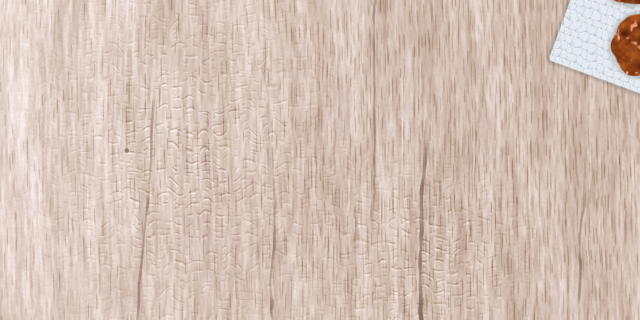
Write a WebGL 2 fragment shader that draws this texture.

```glsl
#version 300 es
precision highp float;
// Pale upright wood grain with cracks, and a dimpled napkin holding glazed food in the corner.

uniform vec2 u_resolution;
out vec4 fragColor;

const vec3 WOOD_DARK = vec3(0.77, 0.68, 0.62);
const vec3 WOOD_LIGHT = vec3(0.91, 0.85, 0.82);
const vec3 CRACK_BROWN = vec3(0.53, 0.42, 0.38);

float hash(vec2 p) {
    return fract(sin(dot(p, vec2(127.1, 311.7))) * 43758.5453);
}

float noise(vec2 p) {
    vec2 i = floor(p), f = fract(p);
    f = f * f * (3.0 - 2.0 * f);
    float low = mix(hash(i), hash(i + vec2(1, 0)), f.x);
    float high = mix(hash(i + vec2(0, 1)), hash(i + vec2(1, 1)), f.x);
    return mix(low, high, f.y);
}

float stroke(float dist, float halfWidth, float soft) {
    return 1.0 - smoothstep(halfWidth - 0.5 * soft, halfWidth + soft, dist);
}

float blob(vec2 p, vec2 centre, vec2 size) {
    vec2 d = (p - centre) / size;
    return exp(-dot(d, d));
}

// Short upright pores, one per stretched cell
float pores(vec2 p, vec2 cells, float density, float soft) {
    float column = floor(p.x * cells.x);
    vec2 g = p * cells + vec2(0.0, hash(vec2(column, 7.0)) * 9.0);
    vec2 id = floor(g), f = fract(g);
    float across = abs(f.x - 0.3 - 0.4 * hash(id + 3.1)) / cells.x;
    float reach = 0.2 + 0.3 * hash(id + 8.3);
    float taper = 1.0 - smoothstep(0.5 * reach, reach, abs(f.y - 0.5));
    return stroke(across, 0.0009, soft) * taper * step(hash(id), density);
}

// Curved cross-grain splits: dark lip with a bright edge beneath
float splits(vec2 p, vec2 cells, float soft) {
    vec2 g = p * cells;
    g.x += 0.8 * noise(p * vec2(9.0, 24.0));
    g.y += 1.3 * noise(p * vec2(24.0, 10.0)) + hash(vec2(floor(g.x), 2.0));
    vec2 id = floor(g), f = fract(g) - 0.5;
    float bow = (hash(id + 4.7) - 0.4) * 2.2 * f.x * f.x;
    float rise = (f.y + bow) / cells.y;
    float reach = 0.2 + 0.3 * hash(id + 1.9);
    float fade = 1.0 - smoothstep(0.6 * reach, reach, abs(f.x));
    float lip = stroke(abs(rise), 0.0012, soft);
    float edge = stroke(abs(rise + 0.006), 0.0015, soft);
    return (0.6 * edge - lip) * fade * step(hash(id + 6.1), 0.7);
}

// Long wandering crack from foot to head
float crack(vec2 p, vec2 foot, vec2 head, float halfWidth, float soft) {
    float h = (p.y - foot.y) / (head.y - foot.y);
    float wander = noise(vec2(p.y * 8.0, foot.x * 40.0)) - 0.5;
    wander += 0.35 * (noise(vec2(p.y * 35.0, foot.x * 60.0)) - 0.5);
    float x = mix(foot.x, head.x, h) + 0.013 * wander;
    float ends = smoothstep(0.0, 0.08, h) * (1.0 - smoothstep(0.75, 1.0, h));
    float breaks = 0.45 + 0.55 * noise(vec2(p.y * 22.0, foot.x * 90.0));
    return stroke(abs(p.x - x), halfWidth * breaks, soft) * ends * breaks;
}

vec3 wood(vec2 p, float soft) {
    vec2 q = p;
    q.x += 0.035 * noise(p * vec2(2.5, 1.6)) + 0.006 * noise(p * vec2(14.0, 7.0));

    // Broad light, bands and fibres
    float tone = 0.57 + 0.5 * exp(-3.5 * p.x) - 0.12 * smoothstep(0.6, 1.4, p.x);
    tone += 0.38 * (noise(q * vec2(13.0, 0.9)) - 0.5);
    tone += 0.45 * (noise(q * vec2(48.0, 3.0)) - 0.5);
    tone += 0.65 * (noise(q * vec2(125.0, 10.0)) - 0.5);
    tone += 0.50 * (noise(q * vec2(190.0, 36.0)) - 0.5);
    tone += 0.22 * (noise(p * 240.0) - 0.5);
    tone -= 0.3 * blob(p, vec2(1.35, 0.75), vec2(0.05, 0.4));

    // Pores and cross-grain splits
    float density = 0.25 + 0.35 * smoothstep(0.7, 1.1, p.x);
    tone -= 0.75 * pores(q, vec2(85.0, 11.0), density, soft);
    tone -= 0.60 * pores(q + 5.3, vec2(60.0, 6.0), density, soft);
    float zone = blob(p, vec2(0.58, 0.5), vec2(0.38, 0.5));
    zone += blob(p, vec2(1.32, 0.2), vec2(0.26, 0.24));
    float rough = splits(q, vec2(21.0, 29.0), soft) + 0.6 * splits(q + 3.7, vec2(33.0, 40.0), soft);
    tone += 0.85 * min(zone, 1.0) * rough;
    vec3 colour = mix(WOOD_DARK, WOOD_LIGHT, clamp(tone, -0.9, 1.5));

    // Long cracks and a small knot
    float dark = 0.65 * crack(p, vec2(0.425, -0.05), vec2(0.49, 0.78), 0.0035, soft);
    dark = max(dark, 0.75 * crack(p, vec2(1.17, 0.35), vec2(1.175, 1.2), 0.0035, soft));
    dark = max(dark, crack(p, vec2(1.312, -0.06), vec2(1.33, 0.62), 0.0065, soft));
    dark = max(dark, 0.75 * crack(p, vec2(0.845, -0.05), vec2(0.855, 0.42), 0.004, soft));
    dark = max(dark, 0.75 * crack(p, vec2(1.81, 0.04), vec2(1.825, 0.46), 0.004, soft));
    dark = max(dark, 0.8 * stroke(length(p - vec2(0.396, 0.53)), 0.006, soft));
    return mix(colour, CRACK_BROWN, dark);
}

// Embossed paper: rounded dimples in staggered rows
vec3 napkin(vec2 q) {
    vec2 g = q * 40.0 + 0.6 * vec2(noise(q * 35.0), noise(q * 35.0 + 9.0));
    g.x += 0.5 * mod(floor(g.y), 2.0);
    vec2 f = fract(g) - 0.5;
    float relief = smoothstep(0.25, 0.6, length(f)) * (0.5 + 0.9 * (f.x - f.y));
    return vec3(0.90, 0.92, 0.945) - vec3(0.11, 0.10, 0.085) * relief;
}

vec3 glaze(vec2 p) {
    float mottled = 0.6 * noise(p * 38.0) + 0.4 * noise(p * 95.0);
    vec3 colour = mix(vec3(0.30, 0.10, 0.04), vec3(0.74, 0.38, 0.14), mottled);
    return colour + 0.35 * smoothstep(0.72, 0.95, noise(p * 75.0 + 4.0));
}

void main() {
    vec2 p = gl_FragCoord.xy / u_resolution.y;
    float pixel = 1.0 / u_resolution.y;
    vec3 colour = wood(p, max(pixel, 0.003));

    // Napkin in its own tilted frame, with a soft shadow
    vec2 fromCorner = p - vec2(1.714, 0.8125);
    vec2 q = vec2(dot(fromCorner, vec2(0.939, -0.343)), dot(fromCorner, vec2(0.343, 0.939)));
    float paper = length(max(0.012 - q, 0.0)) - 0.012;
    colour *= 1.0 - 0.16 * (1.0 - smoothstep(0.0, 0.018, paper));
    colour = mix(colour, napkin(q), 1.0 - smoothstep(-pixel, pixel, paper));

    // Two glazed pieces
    float wobble = 0.014 * (noise(p * 28.0) - 0.5);
    float large = (length((p - vec2(2.02, 0.855)) / vec2(0.11, 0.10)) - 1.0) * 0.10;
    float small = (length((p - vec2(1.975, 1.02)) / vec2(0.065, 0.03)) - 1.0) * 0.03;
    float food = min(large, small) + wobble;
    colour *= 1.0 - 0.15 * (1.0 - smoothstep(0.0, 0.02, food));
    colour = mix(colour, glaze(p), 1.0 - smoothstep(-pixel, pixel, food));
    fragColor = vec4(clamp(colour, 0.0, 1.0), 1.0);
}
```
